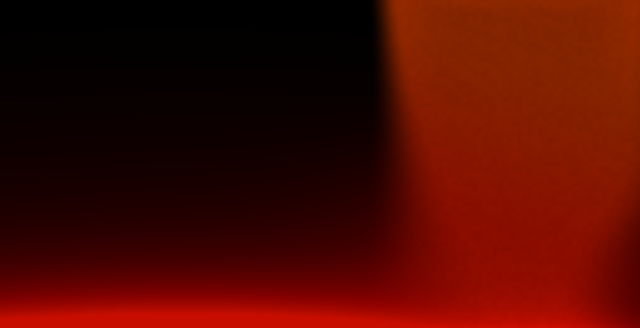
Reproduce this background procedurally as a WebGL 1 fragment shader.

```glsl
precision highp float;
// Dark red backdrop with a glowing curved floor and a soft amber beam on the right.

uniform vec2 u_resolution;

const vec3 BEAM_TOP = vec3(0.515, 0.14, 0.0);
const vec3 BEAM_LOW = vec3(0.54, 0.045, 0.0);
const vec3 BEAM_FOOT = vec3(0.80, 0.05, 0.0);
const vec3 BEAM_RIM = vec3(0.06, 0.02, 0.0);
const vec3 SPILL = vec3(0.14, 0.0, 0.0);

const float FLOOR_PEAK_X = 0.28;
const float FLOOR_CURVE = 0.23;
const float FLOOR_MAX = 0.78;
const float NEAR_GLOW = 0.85;
const float NEAR_FALLOFF = 0.10;
const float FAR_GLOW = 0.25;
const float FAR_FALLOFF = 0.45;
const float BAND_STEP = 0.012;
const vec2 GRAIN_CELLS = vec2(128.0, 66.0);
const float GRAIN_AMOUNT = 0.024;

float hash(vec2 p) {
    return fract(sin(dot(p, vec2(127.1, 311.7))) * 43758.5);
}

// Smooth value noise centred on zero.
float noise(vec2 p) {
    vec2 cell = floor(p);
    vec2 f = fract(p);
    f = f * f * (3.0 - 2.0 * f);
    float low = mix(hash(cell), hash(cell + vec2(1.0, 0.0)), f.x);
    float high = mix(hash(cell + vec2(0.0, 1.0)), hash(cell + vec2(1.0, 1.0)), f.x);
    return mix(low, high, f.y) - 0.5;
}

// Gathers a gradient into soft-edged bands.
float softBands(float value) {
    float t = value / BAND_STEP;
    return BAND_STEP * (floor(t) + smoothstep(0.25, 0.75, fract(t)));
}

// Red light rising from the domed floor.
vec3 floorGlow(vec2 uv) {
    float dx = uv.x - FLOOR_PEAK_X;
    float height = uv.y + FLOOR_CURVE * dx * dx;
    float red = NEAR_GLOW * exp(-height / NEAR_FALLOFF)
              + FAR_GLOW * exp(-height / FAR_FALLOFF) - 0.03 * uv.y;
    red = min(red, FLOOR_MAX);
    float green = 0.05 * smoothstep(0.45, 0.80, red);
    return vec3(red, green, 0.0);
}

// Dim red light that leaks out of the lower left side of the beam.
vec3 beamSpill(vec2 uv) {
    float reach = exp(-max(0.65 - uv.x, 0.0) / 0.12);
    float level = smoothstep(0.75, 0.25, uv.y) * smoothstep(0.0, 0.20, uv.y);
    return SPILL * reach * level;
}

// Beam coverage: crisp at the top, spreading toward the floor.
float beamMask(vec2 uv) {
    float drop = 1.0 - uv.y;
    float leftStart = 0.575 + 0.025 * drop - 0.05 * drop * drop;
    float leftEnd = 0.624 + 0.06 * drop + 0.13 * drop * drop;
    float left = smoothstep(leftStart, leftEnd, uv.x);
    float rightEdge = 0.94 + 0.10 * smoothstep(0.08, 0.55, uv.y);
    float rightSoft = 0.05 + 0.03 * drop;
    float right = 1.0 - smoothstep(rightEdge - rightSoft, rightEdge + rightSoft, uv.x);
    return left * right;
}

vec3 beamColor(vec2 uv) {
    // The amber tint reaches lower on the right than on the left.
    float tintHeight = uv.y + 0.5 * (uv.x - 0.80);
    vec3 color = mix(BEAM_LOW, BEAM_TOP, smoothstep(0.15, 0.90, tintHeight));
    color = mix(color, BEAM_FOOT, exp(-uv.y / 0.07));
    // Warmer light along the upper sides.
    float sides = smoothstep(0.10, 0.20, abs(uv.x - 0.81));
    float upper = smoothstep(0.55, 1.0, uv.y);
    float crown = smoothstep(0.95, 1.0, uv.y);
    return color + BEAM_RIM * max(sides * upper, 0.6 * crown);
}

void main() {
    vec2 uv = gl_FragCoord.xy / u_resolution;
    float beam = beamMask(uv);
    vec3 dark = floorGlow(uv) + beamSpill(uv);
    dark.r = softBands(dark.r);
    vec3 color = mix(dark, beamColor(uv), beam);

    // Mottled grain inside the beam.
    color += vec3(1.0, 0.4, 0.0) * GRAIN_AMOUNT * beam * noise(uv * GRAIN_CELLS);
    gl_FragColor = vec4(clamp(color, 0.0, 1.0), 1.0);
}
```
